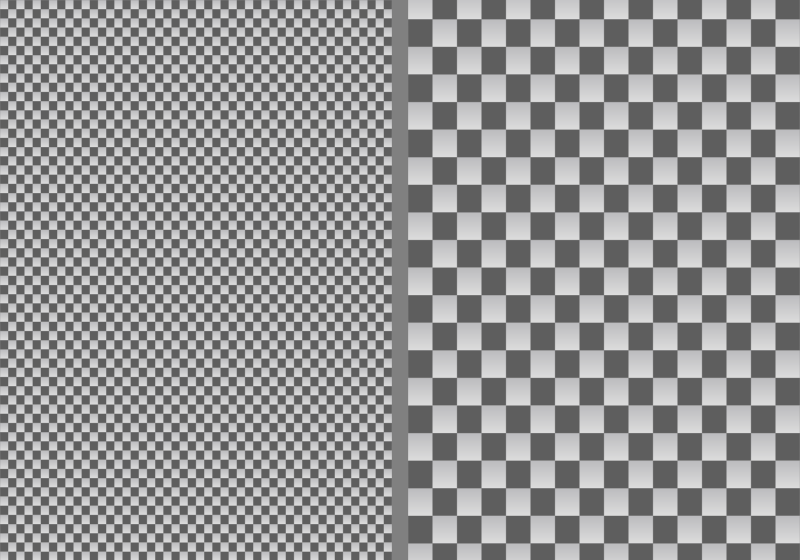
Left: the whole. Right: its middle third, enlarged.
This pattern is drawn by a WebGL 2 fragment shader. Its source:

```glsl
#version 300 es
precision highp float;
// Fine grey checkerboard whose light squares brighten from top to bottom.

#define COLUMNS 48.0
#define ROWS 60.9
#define EDGE_PIXELS 1.25
#define DARK_GREY vec3(0.37, 0.37, 0.37)
#define LIGHT_TOP vec3(0.735, 0.735, 0.745)
#define LIGHT_BOTTOM vec3(0.865, 0.865, 0.865)

uniform vec2 u_resolution;
out vec4 fragColor;

// Square wave per axis: +1 in even cells, -1 in odd ones, with soft steps.
vec2 softSquareWave(vec2 cell, vec2 edgeWidth) {
    vec2 parity = 1.0 - 2.0 * mod(floor(cell), 2.0);
    vec2 edgeDistance = 0.5 - abs(fract(cell) - 0.5);
    return parity * clamp(2.0 * edgeDistance / edgeWidth, 0.0, 1.0);
}

void main() {
    // Cell coordinates, counted from the upper left corner.
    vec2 uv = gl_FragCoord.xy / u_resolution;
    vec2 grid = vec2(COLUMNS, ROWS);
    vec2 cell = vec2(uv.x, 1.0 - uv.y) * grid;

    // Checker coverage: 1 in light squares, 0 in dark ones.
    vec2 edgeWidth = EDGE_PIXELS * grid / u_resolution;
    vec2 wave = softSquareWave(cell, edgeWidth);
    float lightMask = 0.5 + 0.5 * wave.x * wave.y;

    // Vertical shading inside each light square.
    vec3 lightGrey = mix(LIGHT_TOP, LIGHT_BOTTOM, fract(cell.y));

    fragColor = vec4(mix(DARK_GREY, lightGrey, lightMask), 1.0);
}
```
